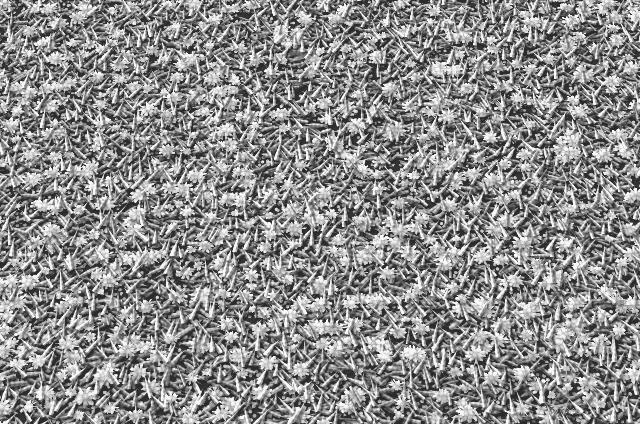
This texture is drawn by a WebGL 1 fragment shader. Its source:

```glsl
precision highp float;
uniform vec2 u_resolution;

vec2 hash2(vec2 p) {
  vec3 q = fract(p.xyx * vec3(0.1031, 0.1030, 0.0973));
  q += dot(q, q.yzx + 33.33);
  return fract((q.xx + q.yz) * q.zy);
}

// Cellular noise: x = distance to the nearest grain, y = its random tone
vec2 grains(vec2 p) {
  vec2 id = floor(p), best = vec2(9.0, 0.0);
  for (int j = -1; j <= 1; j++)
    for (int i = -1; i <= 1; i++) {
      vec2 cell = id + vec2(float(i), float(j));
      vec2 h = hash2(cell + 71.0);
      float d = length(cell + 0.15 + 0.7 * h - p);
      if (d < best.x) best = vec2(d, hash2(cell + 9.0).x);
    }
  return best;
}

// Tapered ice needles, far rows first; upright runs from lying (0) to standing (1)
float needles(float shade, vec2 p, float cells, float seed, float upright) {
  vec2 q = p * cells, id = floor(q);
  float px = cells / u_resolution.y;
  for (int j = 1; j >= -1; j--)
    for (int i = -1; i <= 1; i++) {
      vec2 cell = id + vec2(float(i), float(j));
      vec2 place = hash2(cell + seed), kind = hash2(cell + seed + 37.0);
      vec2 size = hash2(cell + seed + 83.0);
      vec2 d = q - cell - place;
      float lying = (kind.x - 0.5) * 1.7 + 3.1416 * step(0.5, size.y);
      float angle = mix(lying, 1.5708 + (kind.x - 0.5) * 1.7, step(0.5, upright));
      vec2 dir = vec2(cos(angle), sin(angle));
      vec2 side = vec2(-dir.y, dir.x);
      side *= sign(dot(side, vec2(-0.45, 0.9)));
      float len = mix(0.4, 0.8, size.x) * mix(1.0, 0.85, upright);
      float wide = mix(0.075, 0.14, kind.y);
      float u = dot(d, dir), v = dot(d, side);
      float taper = clamp((1.0 - u / len) * mix(1.4, 0.65, upright), 0.0, 1.0);
      float edge = max(abs(v) - wide * taper, abs(u) - len);
      float exists = step(fract(place.x * 7.0 + size.y * 5.0), mix(0.85, 0.62, upright));

      // Soft shadow below and to the right, then the two lit facets
      vec2 s = d + vec2(-0.07, 0.12);
      float shadow = max(abs(dot(s, side)) - wide * taper, abs(dot(s, dir)) - len);
      shade *= 1.0 - 0.4 * exists * (1.0 - smoothstep(-0.06, 0.1, shadow));
      float facet = smoothstep(-0.5, 0.35, v / wide);
      float tone = mix(0.46, 0.8, size.y * 0.4 + kind.y * 0.6) + 0.2 * upright;
      tone *= mix(0.63, 1.1, facet) + 0.08 * sin(u * 23.0 + place.y * 40.0);
      shade = mix(shade, tone, exists * clamp(0.5 - edge / px, 0.0, 1.0));
    }
  return shade;
}

// Feathery tufts of rime: ragged fans broken up by fine grains
float tufts(float shade, vec2 p, float cells, float seed, vec2 grain) {
  vec2 q = p * cells, id = floor(q);
  for (int j = 1; j >= -1; j--)
    for (int i = -1; i <= 1; i++) {
      vec2 cell = id + vec2(float(i), float(j));
      vec2 place = hash2(cell + seed), kind = hash2(cell + seed + 51.0);
      vec2 d = (q - cell - place) * vec2(0.9, 1.15);
      float r = length(d), a = atan(d.y, d.x + 0.0001);
      float rays = sin(a * 9.0 + kind.x * 40.0) * 0.6 + sin(a * 17.0 + kind.y * 30.0) * 0.4;
      float radius = mix(0.16, 0.46, kind.x) * (0.85 + 0.22 * rays);
      float edge = r - radius + 0.2 * (grain.x - 0.4);
      float exists = step(kind.y, 0.72);
      float below = length(d + vec2(-0.06, 0.14)) - radius;
      shade *= 1.0 - 0.35 * exists * (1.0 - smoothstep(-0.08, 0.1, below));
      float tone = 0.72 + 0.35 * d.y - 0.12 * d.x + 0.09 * rays * smoothstep(0.05, 0.25, r);
      tone += 0.22 * (grain.y - 0.4) + 0.3 * (0.4 - grain.x);
      shade = mix(shade, tone, exists * (1.0 - smoothstep(-0.035, 0.035, edge)));
    }
  return shade;
}

void main() {
  // Gentle perspective: features shrink towards the top
  vec2 p = gl_FragCoord.xy / u_resolution.y;
  p.x -= 0.5 * u_resolution.x / u_resolution.y;
  p = vec2(p.x * (1.0 + 0.25 * p.y), p.y * (1.0 + 0.18 * p.y)) + 7.0;

  // Dark ground sprinkled with crumbs of ice
  vec2 grain = grains(p * 88.0);
  float patches = sin(p.x * 9.0 + 2.0 * sin(p.y * 7.0)) * sin(p.y * 13.0 + sin(p.x * 11.0));
  float crumb = (1.0 - smoothstep(0.3, 0.5, grain.x)) * step(0.42 - 0.15 * patches, grain.y);
  float shade = mix(0.21, 0.38 + 0.42 * grain.y, crumb);

  // Lying needles, then tufts and standing spikes on top
  for (int i = 0; i < 5; i++) {
    float n = float(i);
    shade = needles(shade, p + n * 0.37, 21.0 + n * 1.3, 11.0 + n * 19.0, 0.0);
  }
  shade = tufts(shade, p, 15.0, 5.0, grain);
  for (int i = 0; i < 3; i++) {
    float n = float(i);
    shade = needles(shade, p + n * 0.53, 27.0 - n * 2.5, 131.0 + n * 23.0, 0.7 + 0.15 * n);
    if (i == 1) shade = tufts(shade, p + 3.1, 18.0, 63.0, grain);
  }
  shade = (shade - 0.5) * 1.12 + 0.53;
  gl_FragColor = vec4(vec3(clamp(shade, 0.17, 0.97)), 1.0);
}
```
